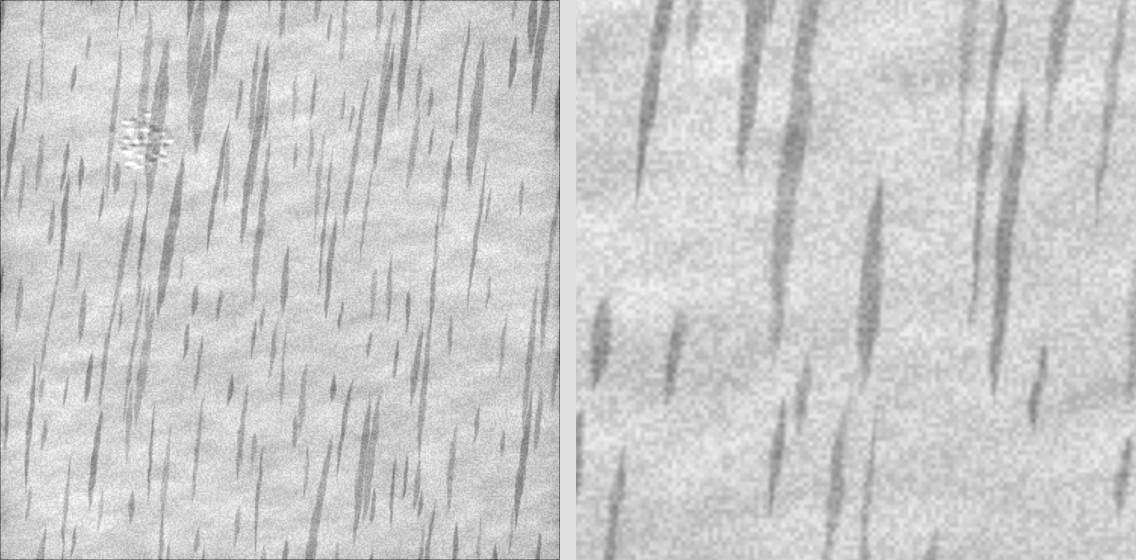
Left, the full canvas; right, a detail of the centre.
A three.js fragment shader for this texture:

```glsl
// Pale mottled grey sheet crossed by slanted, tapering darker streaks.
// Streaks are scattered by a sheared cell grid; layered noise gives wisps and
// grain, and one small patch is embossed with ripples.

varying vec2 vUv;

const float BASE_GREY = 0.831;
const float BROAD_AMOUNT = 0.012;
const float GRAIN_CELLS = 370.0;
const float GRAIN_AMOUNT = 0.15;
const float WISP_AMOUNT = 0.20;
const vec2 WISP_SCALE = vec2(17.0, 38.0);

const float SLANT = 0.115;                 // rightward lean per unit height
const float SLANT_SPREAD = 0.10;
const vec2 STREAK_CELL = vec2(0.042, 0.135);
const float STREAK_DENSITY = 0.92;
const vec2 HALF_LENGTH = vec2(0.026, 0.165); // shortest, longest
const vec2 HALF_WIDTH = vec2(0.0030, 0.0085); // thinnest, widest
const vec2 STREAK_DEPTH = vec2(0.13, 0.25);  // faintest, darkest
const float STREAK_SOFTNESS = 0.0026;

const vec2 PATCH_CENTRE = vec2(0.257, 0.745);
const float PATCH_RADIUS = 0.058;
const float PATCH_RELIEF = 0.42;

float hash(vec2 p) {
  vec3 q = fract(p.xyx * 0.1031);
  q += dot(q, q.yzx + 33.33);
  return fract((q.x + q.y) * q.z);
}

float valueNoise(vec2 p) {
  vec2 cell = floor(p);
  vec2 f = fract(p);
  f = f * f * (3.0 - 2.0 * f);
  float low = mix(hash(cell), hash(cell + vec2(1.0, 0.0)), f.x);
  float high = mix(hash(cell + vec2(0.0, 1.0)), hash(cell + 1.0), f.x);
  return mix(low, high, f.y);
}

// Layered noise centred on zero
float wisps(vec2 p) {
  float sum = 0.0;
  float weight = 0.5;
  for (int i = 0; i < 3; i++) {
    sum += weight * (valueNoise(p) - 0.5);
    p = p * 2.1 + 17.0;
    weight *= 0.55;
  }
  return sum;
}

// Darkening of one spindle-shaped streak; offset is measured from its centre
float streak(vec2 offset, vec2 id) {
  float size = hash(id + 21.0);
  float halfLength = mix(HALF_LENGTH.x, HALF_LENGTH.y, size * size);
  float width = mix(HALF_WIDTH.x, HALF_WIDTH.y, hash(id + 37.0) * (0.15 + 0.85 * size));
  width *= 1.0 + 0.9 * step(0.88, hash(id + 53.0)) * size;

  float along = offset.y / halfLength;
  float lean = (hash(id + 71.0) - 0.5) * SLANT_SPREAD;
  float bend = 0.002 * size * sin(along * 2.5 + 6.28 * size);
  float across = abs(offset.x - lean * offset.y - bend);

  float profile = width * (1.0 - along * along);
  float body = smoothstep(-STREAK_SOFTNESS, STREAK_SOFTNESS, profile - across);
  float ends = 1.0 - smoothstep(0.75, 1.05, abs(along));
  return body * ends * mix(STREAK_DEPTH.x, STREAK_DEPTH.y, hash(id + 89.0));
}

float streakField(vec2 uv) {
  vec2 p = vec2(uv.x - SLANT * uv.y, uv.y);
  p.x += 0.004 * (valueNoise(uv * vec2(150.0, 40.0)) - 0.5); // ragged sides
  vec2 home = floor(p / STREAK_CELL);
  float dark = 0.0;
  for (int j = -2; j <= 2; j++) {
    for (int i = -1; i <= 1; i++) {
      vec2 cell = home + vec2(float(i), float(j));
      vec2 id = cell + 40.0;
      vec2 centre = (cell + vec2(hash(id), hash(id + 11.0))) * STREAK_CELL;
      float present = step(hash(id + 5.0), STREAK_DENSITY);
      dark = max(dark, present * streak(p - centre, id));
    }
  }
  return dark;
}

// Light and dark ripples from the slope of a noise relief
float embossedPatch(vec2 uv) {
  vec2 p = uv * vec2(75.0, 150.0);
  float relief = valueNoise(p) - valueNoise(p + vec2(0.35, 0.8));
  float radius = length(uv - PATCH_CENTRE) + 0.03 * (valueNoise(uv * 60.0) - 0.5);
  float mask = 1.0 - smoothstep(0.6 * PATCH_RADIUS, PATCH_RADIUS, radius);
  return PATCH_RELIEF * relief * mask;
}

// Soft shade at the sides and a thin dark rim
float borderShade(vec2 uv) {
  vec2 inset = min(uv, 1.0 - uv);
  float sides = 0.10 * exp(-inset.x / 0.022) + 0.05 * exp(-inset.y / 0.015);
  float rim = 1.0 - smoothstep(0.0008, 0.0028, min(inset.x, inset.y));
  return sides + 0.26 * rim;
}

void main() {
  vec2 tilted = vUv + vec2(0.0, -0.18 * vUv.x);
  float broad = sin(vUv.x * 5.0 + 1.7 * sin(vUv.y * 4.0)) + sin(vUv.y * 9.0 + vUv.x * 3.0);
  float grain = valueNoise(vUv * GRAIN_CELLS) - 0.5;

  float grey = BASE_GREY + BROAD_AMOUNT * broad;
  grey += WISP_AMOUNT * wisps(tilted * WISP_SCALE + 9.0);
  grey -= streakField(vUv);
  grey += embossedPatch(vUv);
  grey -= borderShade(vUv);
  grey += GRAIN_AMOUNT * grain;

  gl_FragColor = vec4(vec3(clamp(grey, 0.0, 1.0)), 1.0);
}
```
